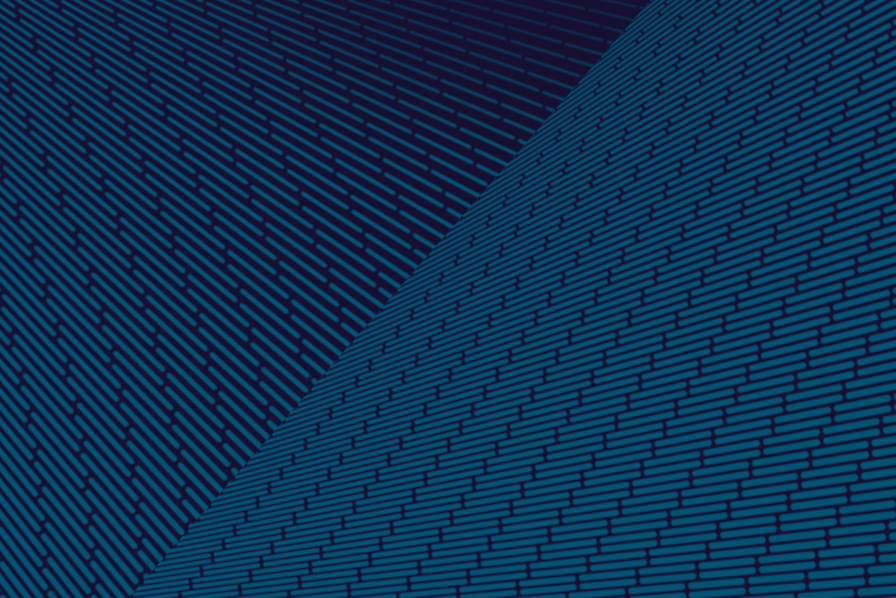
Reproduce this background procedurally as a Shadertoy shader.

```glsl
const vec3 NIGHT = vec3(0.085, 0.06, 0.19);
const vec3 TEAL = vec3(0.008, 0.325, 0.455);

// Fold: x = FOLD_X + FOLD_RUN * y, in units of the canvas height
const float FOLD_X = 0.215;
const float FOLD_RUN = 0.873;

// Fans: slope at the foot, slope gain, rows per unit, row thinning
const vec4 LEFT_FAN = vec4(-1.2, 1.0, 72.0, 0.15);
const vec4 RIGHT_FAN = vec4(0.13, 0.68, 98.0, 0.3);

const float LEFT_DASH = 0.08;
const float RIGHT_DASH = 0.1;
const float COLUMN_BEND = 0.3;
const float STAGGER = 0.1;
const float GAP = 0.0025;
const float SOFTNESS = 0.0028;

// Height on the fold of the straight fan line that passes through p
float foldHeight(vec2 p, vec4 fan) {
    float x = p.x - FOLD_X;
    float a = fan.y * FOLD_RUN;
    float b = fan.x * FOLD_RUN - fan.y * x - 1.0;
    float c = p.y - fan.x * x;
    return (-b - sqrt(max(b * b - 4.0 * a * c, 0.0))) / (2.0 * a);
}

// Coverage of the rounded dashes; fill is the line width per row pitch
float dashes(vec2 p, vec4 fan, float fill, bool rightSide) {
    float t = foldHeight(p, fan);
    float slope = fan.x + fan.y * t;
    float cosine = inversesqrt(1.0 + slope * slope);
    float reach = p.x - FOLD_X - FOLD_RUN * t;

    // Position across the row
    float row = fan.z * (t - fan.w * t * t);
    float rowsPerHeight = fan.z * (1.0 - 2.0 * fan.w * t);
    float spread = 1.0 + fan.y * reach - slope * FOLD_RUN;
    float pitch = abs(spread / rowsPerHeight) * cosine;
    float offset = fract(row) - 0.5;
    float across = offset * pitch;

    // Nearest point on the centre line of the row
    vec2 centre = p - vec2(-slope, 1.0) * cosine * across;
    float centreT = t - offset / rowsPerHeight;

    // Position along the row, measured from the nearest gap
    float dash = rightSide ? RIGHT_DASH : LEFT_DASH;
    float column = rightSide ? centre.x - FOLD_X - FOLD_RUN * centreT
                             : centre.x + COLUMN_BEND * centre.y * centre.y;
    float cell = fract(column / dash + STAGGER * mod(floor(row), 2.0));
    float along = (0.5 - abs(cell - 0.5)) * dash / cosine;

    float radius = 0.5 * fill * pitch;
    float d = length(vec2(max(GAP + radius - along, 0.0), across)) - radius;
    float soft = max(SOFTNESS, 0.8 / iResolution.y);
    return 1.0 - smoothstep(-soft, soft, d);
}

void mainImage(out vec4 fragColor, in vec2 fragCoord) {
    vec2 p = fragCoord / iResolution.y;

    // Lines thin out towards the upper part of the fold
    float leftFill = 0.62 - 0.25 * p.x - 0.18 * p.y;
    float rightFill = 0.72 - 0.18 * p.y;
    float left = dashes(p, LEFT_FAN, max(leftFill, 0.15), false);
    float right = dashes(p, RIGHT_FAN, rightFill, true);

    // Shadow behind the top of the fold
    vec2 shadowOffset = (p - vec2(0.93, 1.04)) * vec2(0.8, 1.7);
    left *= 1.0 - 0.7 * smoothstep(0.65, 0.0, length(shadowOffset));

    // Join both faces at the fold
    float foldDistance = (p.x - FOLD_X - FOLD_RUN * p.y)
                       * inversesqrt(1.0 + FOLD_RUN * FOLD_RUN);
    float face = clamp(0.5 + foldDistance * iResolution.y, 0.0, 1.0);
    fragColor = vec4(mix(NIGHT, TEAL, mix(left, right, face)), 1.0);
}
```
